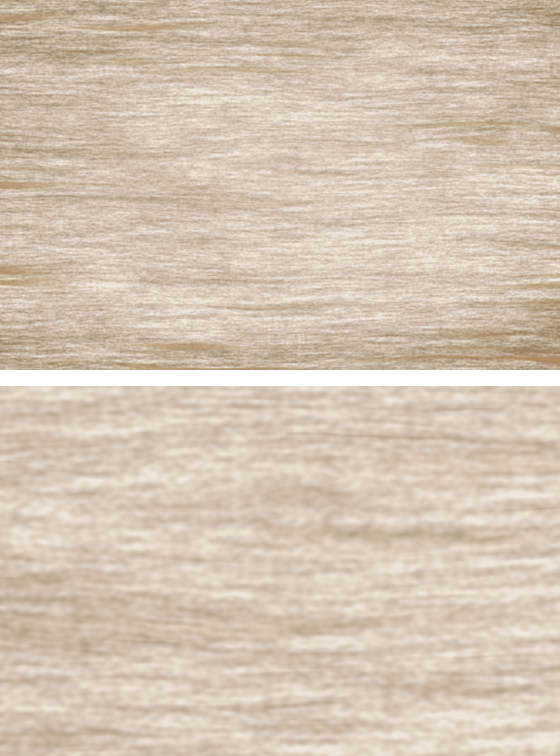
Top, the full canvas; bottom, a detail of the centre.
Write a Shadertoy shader that draws this texture.

```glsl
vec2 gradient(ivec2 cell) {
    uint h = uint(cell.x) * 1597334677u ^ uint(cell.y) * 3812015801u;
    h = (h ^ (h >> 15)) * 2246822519u;
    h ^= h >> 13;
    float angle = float(h & 65535u) * 6.28318 / 65536.0;
    return vec2(cos(angle), sin(angle));
}

float gradientNoise(vec2 p) {
    ivec2 i = ivec2(floor(p));
    vec2 f = fract(p);
    vec2 u = f * f * f * (f * (f * 6.0 - 15.0) + 10.0);
    vec2 e = vec2(1, 0);
    float bottom = mix(dot(gradient(i), f),
                       dot(gradient(i + ivec2(1, 0)), f - e.xy), u.x);
    float top = mix(dot(gradient(i + ivec2(0, 1)), f - e.yx),
                    dot(gradient(i + ivec2(1, 1)), f - e.xx), u.x);
    return mix(bottom, top, u.y);
}

// Bends the straight grain slightly, and spreads it around a faint knot
vec2 bendGrain(vec2 p) {
    vec2 knot = p - vec2(0.76, 0.54);
    float spread = exp(-20.0 * knot.x * knot.x - 120.0 * knot.y * knot.y);
    p.y -= 0.35 * knot.y * spread;
    p.y += 0.018 * gradientNoise(p * vec2(1.6, 2.5) + 7.3);
    p.y += 0.005 * gradientNoise(p * vec2(5.0, 14.0) + 31.7);
    return p;
}

// Horizontal layers from broad bands down to short fibres
float grainTone(vec2 p, vec2 grain) {
    float tone = 0.40 * gradientNoise(grain * vec2(0.9, 7.0) + 3.1);
    tone += 0.26 * gradientNoise(grain * vec2(2.0, 24.0) + 17.4);
    tone += 0.36 * gradientNoise(grain * vec2(3.0, 60.0) + 41.9);
    tone += 0.46 * gradientNoise(grain * vec2(8.0, 110.0) + 63.2);
    tone += 0.40 * gradientNoise(grain * vec2(36.0, 150.0) + 88.6);
    tone += 0.34 * gradientNoise(p * vec2(110.0, 165.0) + 120.5);
    return tone;
}

// Thin dark pores: the sharp ridges of a stretched noise
float pores(vec2 grain) {
    float ridge = 1.0 - abs(gradientNoise(grain * vec2(4.0, 48.0) + 251.6)) / 0.12;
    float gaps = smoothstep(-0.05, 0.3, gradientNoise(grain * vec2(7.0, 20.0) + 271.2));
    return smoothstep(0.0, 0.9, ridge) * gaps;
}

void mainImage(out vec4 fragColor, in vec2 fragCoord) {
    vec2 p = fragCoord / iResolution.y;
    vec2 centered = 2.0 * fragCoord / iResolution.xy - 1.0;
    float edge = 0.5 * dot(centered, centered);
    vec2 grain = bendGrain(p);

    // Darker and more contrasty towards the borders
    float darkness = 0.07 + 0.58 * edge + 0.16 * pores(grain)
                   + (0.9 + 0.5 * edge) * grainTone(p, grain);

    vec3 paleWood = vec3(0.885, 0.838, 0.78);
    vec3 brownWood = vec3(0.665, 0.575, 0.47);
    vec3 color = mix(paleWood, brownWood, clamp(darkness, -0.25, 1.25));

    // Thin honey-coloured streaks, gathered in patches
    float streak = smoothstep(0.08, 0.34, gradientNoise(grain * vec2(2.6, 46.0) + 151.3));
    float patchMask = smoothstep(-0.15, 0.3, gradientNoise(grain * vec2(1.3, 5.0) + 203.8));
    float honey = streak * patchMask * (0.12 + 1.2 * edge);
    color = mix(color, vec3(0.67, 0.52, 0.33), 0.8 * min(honey, 1.0));

    fragColor = vec4(color, 1.0);
}
```
